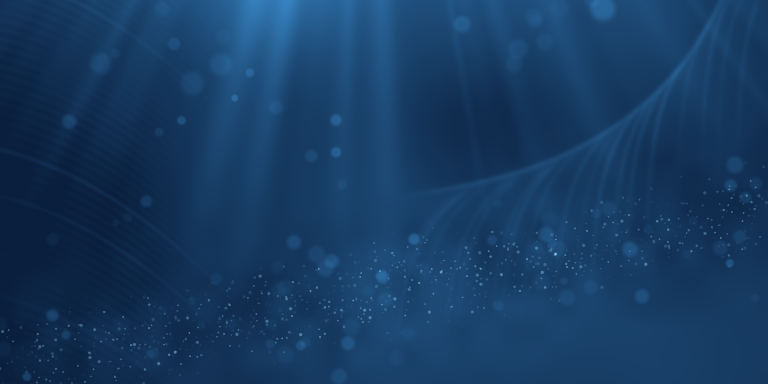
Give the GLSL for this background, as a Shadertoy shader.

```glsl
const vec3 DEEP = vec3(0.05, 0.145, 0.27);
const vec3 LIGHT_STEP = vec3(0.095, 0.215, 0.285);

float hash(vec2 p) {
    return fract(sin(dot(p, vec2(127.1, 311.7))) * 43758.5453);
}

float noise(vec2 p) {
    vec2 i = floor(p), f = fract(p);
    f = f * f * (3.0 - 2.0 * f);
    return mix(mix(hash(i), hash(i + vec2(1, 0)), f.x),
               mix(hash(i + vec2(0, 1)), hash(i + vec2(1, 1)), f.x), f.y);
}

float bell(float d, float width) {
    return exp(-d * d / (width * width));
}

float glow(vec2 p, vec2 centre, vec2 size) {
    vec2 d = (p - centre) / size;
    return exp(-dot(d, d));
}

float disc(vec2 p, vec2 centre, float radius) {
    return 1.0 - smoothstep(radius * 0.55, radius * 1.25, length(p - centre));
}

float driftHeight(float x) {
    return 0.035 + 0.205 * x;
}

// Broad light and shade of the water
float water(vec2 p) {
    float light = 0.33 + 0.14 * (noise(p * 4.0) - 0.5);
    light += 0.24 * (noise(p * 15.0) - 0.5) * bell(p.y - driftHeight(p.x), 0.2);
    light += 0.42 * exp((p.y - 1.0) / 0.2) * bell(p.x - 0.85, 0.75);
    light += 0.40 * glow(p, vec2(0.72, 1.03), vec2(0.22, 0.17));
    light += 0.12 * glow(p, vec2(0.97, 0.6), vec2(0.2, 0.6));
    light += 0.24 * glow(p, vec2(1.4, 0.1), vec2(0.7, 0.28));
    light += 0.20 * glow(p, vec2(1.5, 1.0), vec2(0.4, 0.2));
    light -= 0.28 * glow(p, vec2(0.0, 0.45), vec2(0.38, 0.5));
    light -= 0.17 * glow(p, vec2(1.25, 0.68), vec2(0.22, 0.16));
    light -= 0.12 * glow(p, vec2(0.42, 0.4), vec2(0.25, 0.25));
    light -= 0.10 * glow(p, vec2(1.95, 0.6), vec2(0.25, 0.2));
    return light;
}

// Shafts fanning from a point above the top edge
float shafts(vec2 p, vec2 apex) {
    float s = apex.x + (p.x - apex.x) * (apex.y - 1.0) / (apex.y - p.y);
    float strong = 0.38 * bell(s - 0.665, 0.036) + 0.34 * bell(s - 0.748, 0.034)
                 + 0.22 * bell(s - 0.91, 0.022) + 0.24 * bell(s - 0.995, 0.03);
    float faint = bell(s - 0.42, 0.02) + bell(s - 0.35, 0.02) + bell(s - 1.17, 0.01)
                + bell(s - 1.28, 0.025) + bell(s - 1.43, 0.03) + bell(s - 1.67, 0.03)
                + bell(s - 1.8, 0.02);
    float streaks = 0.12 * (noise(vec2(s * 24.0, 3.0)) - 0.5);
    return (strong + 0.11 * faint + streaks) * smoothstep(0.1, 0.9, p.y);
}

// Fine arcs sweeping down from the left edge
float arcs(vec2 p) {
    float level = p.y + 0.24 * p.x + 0.67 * p.x * p.x;
    float fine = 0.035 * sin(level * 260.0) * noise(p * 6.0);
    float bright = bell(level - 0.61, 0.007) + 0.7 * bell(level - 0.49, 0.007)
                 + 0.6 * bell(level - 1.07, 0.008) + 0.4 * bell(level - 0.23, 0.007);
    return (fine + 0.12 * bright) * (1.0 - smoothstep(0.25, 0.7, p.x));
}

float ridgeHeight(float x) {
    float t = max(x - 1.05, 0.0);
    return 0.49 + 0.16 * t + 0.56 * t * t * t + 0.6 * pow(t, 12.0);
}

// Rising ridge with a soft veil beneath it
float ridge(vec2 p) {
    float slope = (ridgeHeight(p.x + 0.005) - ridgeHeight(p.x - 0.005)) / 0.01;
    float d = (p.y - ridgeHeight(p.x)) / sqrt(1.0 + slope * slope);
    float veil = exp(min(d, 0.0) / 0.07) * (1.0 - smoothstep(-0.008, 0.008, d));
    return (0.20 * bell(d, 0.008) + 0.16 * veil) * smoothstep(1.0, 1.25, p.x);
}

// Threads hanging from the ridge, bending left and then falling
float threads(vec2 p) {
    float light = 0.0;
    for (int i = 0; i < 18; i++) {
        float k = (float(i) + 0.9 * hash(vec2(i, 5))) / 18.0;
        float startX = mix(1.2, 2.0, k);
        float drop = min(ridgeHeight(startX), 1.02) - p.y;
        float bend = mix(0.24, 0.06, k);
        float decay = exp(-max(drop, 0.0) / 0.14);
        float slope = bend * decay / 0.14;
        float d = (p.x - startX + bend * (1.0 - decay)) / sqrt(1.0 + slope * slope);
        float fade = smoothstep(0.0, 0.05, drop) * (1.0 - smoothstep(0.1, 0.55, drop));
        light += (0.04 + 0.15 * hash(vec2(i, 9))) * fade * bell(d, 0.008);
    }
    return light;
}

// Tiny grains, one per turned grid cell, gathered along the drift
float grains(vec2 p, float cell, float angle, float seed) {
    float density = 0.5 * bell(p.y - driftHeight(p.x) - 0.01, 0.095);
    vec2 q = mat2(cos(angle), sin(angle), -sin(angle), cos(angle)) * p / cell;
    vec2 id = floor(q);
    vec2 offset = 0.2 + 0.6 * vec2(hash(id + seed), hash(id + seed * 2.3 + 17.0));
    float lit = step(hash(id + seed + 41.3), density) * smoothstep(0.02, 0.2, density);
    float power = hash(id + seed + 73.7);
    return lit * power * power * power * disc(q, id + offset, 0.18);
}

// Blurred spots scattered around a centre; tilt slants the group
float spots(vec2 p, vec2 centre, vec2 spread, float tilt, int count, float radius, float seed) {
    float light = 0.0;
    for (int i = 0; i < count; i++) {
        vec2 key = vec2(i, seed);
        vec2 r = vec2(hash(key), hash(key + 3.7)) + vec2(0.0, hash(key + 8.3) - 0.5) - 0.5;
        vec2 place = centre + r * spread + vec2(0.0, tilt * r.x * spread.x);
        float size = radius * mix(0.5, 1.2, hash(key + 12.1));
        light += mix(0.08, 0.48, pow(hash(key + 21.9), 2.0)) * disc(p, place, size);
    }
    return light;
}

void mainImage(out vec4 fragColor, in vec2 fragCoord) {
    vec2 p = fragCoord / iResolution.xy * vec2(2.0, 1.0);
    float light = water(p) + shafts(p, vec2(0.96, 2.2)) + arcs(p) + ridge(p) + threads(p);

    // Suspended particles
    light += spots(p, vec2(0.4, 0.86), vec2(0.4, 0.16), 0.0, 7, 0.028, 2.0);
    light += spots(p, vec2(1.37, 0.88), vec2(0.42, 0.16), 0.0, 9, 0.03, 6.0);
    light += spots(p, vec2(0.5, 0.5), vec2(1.0, 0.35), 0.0, 18, 0.018, 11.0);
    light += spots(p, vec2(1.0, 0.22), vec2(2.0, 0.24), 0.2, 64, 0.021, 15.0);
    float sparkle = grains(p, 0.019, 0.5, 1.0) + grains(p, 0.025, 1.1, 7.0) + grains(p, 0.015, 0.2, 13.0);

    // Contrast around the middle tone, then tint
    light = 0.42 + 1.25 * (light - 0.47);
    vec3 color = DEEP + LIGHT_STEP * max(light, -0.1);
    color += sparkle * vec3(0.23, 0.28, 0.27);
    fragColor = vec4(color, 1.0);
}
```
